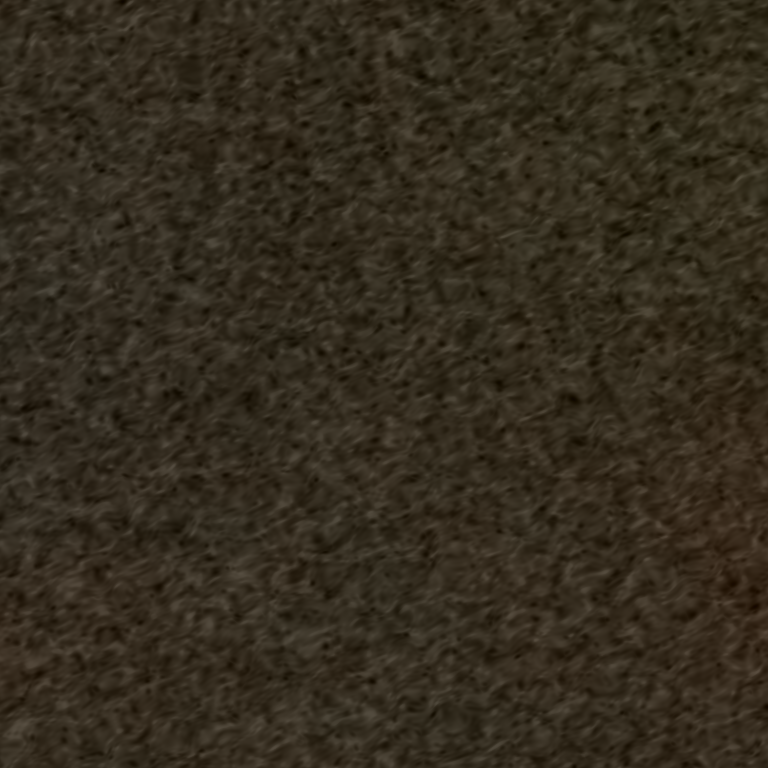
Give the GLSL for this texture, as a three.js fragment shader.

```glsl
varying vec2 vUv;

const vec3 BASE_BROWN = vec3(0.205, 0.175, 0.124);
const vec3 WARM_TINT = vec3(0.022, -0.004, -0.008);
const vec3 OLIVE_TINT = vec3(-0.004, 0.003, -0.012);
const vec3 COOL_TINT = vec3(-0.006, 0.003, 0.012);
const float GRAIN_ANGLE = 0.42;

float hash(vec2 p) {
  vec3 q = fract(vec3(p.xyx) * 0.1031);
  q += dot(q, q.yzx + 33.33);
  return fract((q.x + q.y) * q.z);
}

// Smooth value noise centred on zero
float noise(vec2 p) {
  vec2 cell = floor(p);
  vec2 f = fract(p);
  vec2 s = f * f * (3.0 - 2.0 * f);
  float low = mix(hash(cell), hash(cell + vec2(1.0, 0.0)), s.x);
  float high = mix(hash(cell + vec2(0.0, 1.0)), hash(cell + vec2(1.0)), s.x);
  return mix(low, high, s.y) - 0.5;
}

vec2 rotate(vec2 p, float angle) {
  float c = cos(angle);
  float s = sin(angle);
  return vec2(c * p.x + s * p.y, c * p.y - s * p.x);
}

// Soft dark hollows, one jittered candidate per cell
float pits(vec2 p, float share) {
  vec2 cell = floor(p);
  float depth = 0.0;
  for (int y = -1; y <= 1; y++) {
    for (int x = -1; x <= 1; x++) {
      vec2 id = cell + vec2(float(x), float(y));
      vec2 centre = id + vec2(hash(id + 17.0), hash(id + 53.0));
      float radius = mix(0.3, 0.6, hash(id + 91.0));
      float present = step(hash(id + 131.0), share);
      float d = length((p - centre) * vec2(0.9, 1.1));
      depth = max(depth, present * (1.0 - smoothstep(0.0, radius, d)));
    }
  }
  return depth;
}

float glow(vec2 p, vec2 centre, float radius) {
  vec2 d = (p - centre) / radius;
  return exp(-dot(d, d));
}

void main() {
  // Bend the grain slightly so that the rows do not look ruled
  vec2 bend = vec2(noise(vUv * 38.0), noise(vUv * 38.0 + 71.0));
  vec2 p = vUv + 0.010 * bend;
  vec2 grain = rotate(p, GRAIN_ANGLE) + 3.0;

  // Layers of brightness
  float streak = noise(grain * vec2(68.0, 140.0));
  float fine = noise(grain * vec2(125.0, 230.0) + 19.0);
  float blotch = noise(rotate(p, 1.1) * 82.0 + 240.0);
  float broad = noise(vUv * 7.0 + 5.0) + 0.5 * noise(vUv * 15.0 + 40.0);
  float fleck = smoothstep(0.22, 0.48, streak + 0.35 * fine);

  float tone = 0.095 * streak + 0.065 * fine + 0.085 * blotch;
  tone += 0.018 * broad + 0.022 * fleck;
  tone -= 0.062 * pits(p * 56.0 + 9.0, 0.5);

  // Faint drifts of hue
  vec3 color = BASE_BROWN + tone;
  color += WARM_TINT * glow(vUv, vec2(1.05, 0.25), 0.28);
  color += 0.5 * WARM_TINT * glow(vUv, vec2(0.0, 0.2), 0.2);
  color += OLIVE_TINT * glow(vUv, vec2(0.95, 0.85), 0.4);
  color += COOL_TINT * glow(vUv, vec2(0.0, 0.5), 0.3);
  color += 0.5 * WARM_TINT * noise(vUv * 16.0 + 80.0);

  gl_FragColor = vec4(max(color, 0.0), 1.0);
}
```
